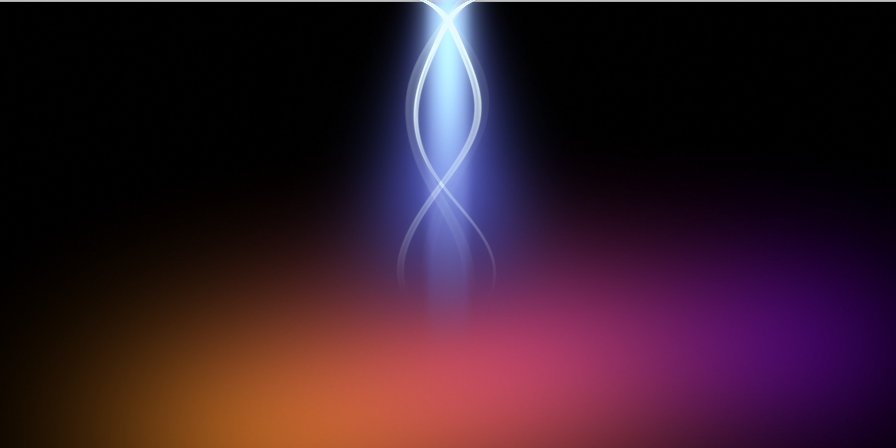
Give the GLSL for this background, as a WebGL 2 fragment shader.

```glsl
#version 300 es
precision highp float;
// Blue light beam with twisting strands falling onto a warm, hazy glow.

#define BEAM_TOP_WIDTH 0.065
#define BEAM_SPREAD 0.21
#define COLUMN_WIDTH 0.05
#define FIRST_CROSSING 0.047
#define TWIST_LENGTH 0.365
#define STRAND_END 0.68
#define TOP_LINE 0.004
#define GRAIN 0.006

uniform vec2 u_resolution;
out vec4 fragColor;

const float PI = 3.14159;
const vec3 ORANGE  = vec3(0.53, 0.31, 0.08);
const vec3 ROSE    = vec3(0.46, 0.19, 0.16);
const vec3 MAGENTA = vec3(0.29, 0.08, 0.27);
const vec3 VIOLET  = vec3(0.15, 0.00, 0.30);
const vec3 BEAM    = vec3(0.31, 0.33, 0.75);
const vec3 COLUMN  = vec3(0.46, 0.47, 0.86);
const vec3 CORE    = vec3(0.38, 0.58, 0.28);
const vec3 STRAND  = vec3(0.90, 0.98, 1.00);
const vec3 EDGE    = vec3(0.75);

float hash(vec2 p) {
    return fract(sin(dot(p, vec2(12.9898, 78.233))) * 43758.5453);
}

// Soft elliptical glow, 1 at its centre
float glow(vec2 p, vec2 center, vec2 radius) {
    vec2 q = (p - center) / radius;
    return exp(-dot(q, q));
}

vec3 groundGlow(vec2 p) {
    vec3 color = ORANGE * glow(p, vec2(-0.42, 0.02), vec2(0.42, 0.30))
         + ROSE    * glow(p, vec2(0.10, 0.08), vec2(0.48, 0.30))
         + MAGENTA * glow(p, vec2(0.22, 0.25), vec2(0.50, 0.24))
         + VIOLET  * glow(p, vec2(0.78, 0.23), vec2(0.32, 0.24));
    // Sink the faint outskirts to black
    return max(color - 0.012, 0.0);
}

vec3 addBeam(vec3 color, float x, float depth) {
    // Wide cone
    float spread = x / (BEAM_TOP_WIDTH + BEAM_SPREAD * depth);
    float cone = exp(-spread * spread) * (1.0 - smoothstep(0.38, 0.80, depth));
    color = mix(color, BEAM, cone);

    // Straight inner column
    float column = 1.0 - smoothstep(0.6, 1.2, abs(x) / COLUMN_WIDTH);
    column *= 0.45 * (1.0 - smoothstep(0.40, 0.82, depth));
    color = mix(color, COLUMN, column);

    // Bright core near the source
    return color + CORE * glow(vec2(x, depth), vec2(0.0, 0.10), vec2(0.05, 0.30));
}

// Two sharp strands and two faint, broader ones, mirrored in pairs
float strands(float x, float depth, float pixel) {
    float total = 0.0;
    float drift = -0.014 * exp(-pow((depth - 0.41) / 0.12, 2.0));
    for (int i = 0; i < 4; i++) {
        float side = i % 2 == 0 ? 1.0 : -1.0;
        bool faint = i > 1;
        float twist = TWIST_LENGTH * (faint ? 1.12 : 1.0);
        float phase = PI * (depth - FIRST_CROSSING) / twist;
        float sway = 0.045 + 0.10 * depth + 0.10 * exp(-30.0 * depth);
        if (faint) sway = 0.10 - 0.08 * depth;
        float dist = abs(x - drift - side * sway * sin(phase));

        float width = side > 0.0 ? 0.008 : mix(0.007, 0.003, min(depth / 0.6, 1.0));
        if (faint) width = 0.013;
        float body = 1.0 - smoothstep(width - pixel, width + pixel, dist);
        float rim = exp(-pow((dist - width * 0.75) / (width * 0.3 + pixel), 2.0));
        float halo = 0.15 * exp(-dist / (2.0 * width));
        float strength = faint ? (side > 0.0 ? 0.10 : 0.32) : 0.95;
        total += strength * (body * (0.65 + 0.35 * rim) + halo);
    }
    float fade = mix(0.28, 1.0, exp(-pow(depth / 0.30, 2.0)));
    return total * fade * (1.0 - smoothstep(0.44, STRAND_END, depth));
}

void main() {
    // x is centred, y runs from 0 at the bottom to 1 at the top
    vec2 p = gl_FragCoord.xy / u_resolution.y;
    p.x -= 0.5 * u_resolution.x / u_resolution.y;
    float depth = 1.0 - p.y;
    float pixel = 1.0 / u_resolution.y;

    vec3 color = groundGlow(p);
    color = addBeam(color, p.x, depth);
    color = mix(color, STRAND, clamp(strands(p.x, depth, pixel), 0.0, 1.0));

    // Thin pale line along the top edge
    float line = 1.0 - smoothstep(TOP_LINE - 0.5 * pixel, TOP_LINE + 0.5 * pixel, depth);
    color = mix(color, max(color, EDGE), line);

    // Fine grain against banding
    color += GRAIN * (hash(floor(p * 256.0)) - 0.5);
    fragColor = vec4(clamp(color, 0.0, 1.0), 1.0);
}
```
